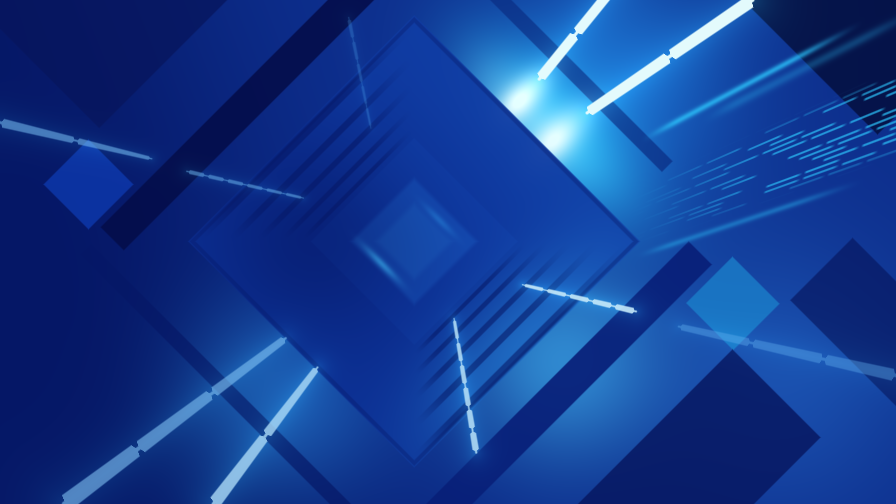
Give the GLSL for this background, as a Shadertoy shader.

```glsl
// A blue tunnel of nested tilted squares, crossed by beams and panels.
// Boxes lie in a frame turned by 45 degrees; tapered lamp tubes run out
// from the centre, and a polar grid of dashes makes the light trails.

const vec2 CENTER = vec2(-0.067, 0.021);  // tunnel axis, from mid canvas
const float TUNNEL_HALF = 0.317;
const float CORE_HALF = 0.088;
const vec2 TRAIL_ORIGIN = vec2(-0.683, -0.4);
const float TRAIL_ROWS = 140.0;
const float TRAIL_COLS = 13.0;

const vec3 NAVY = vec3(0.02, 0.09, 0.4);
const vec3 BLUE = vec3(0.05, 0.18, 0.55);
const vec3 INNER = vec3(0.045, 0.185, 0.58);
const vec3 CYAN = vec3(0.17, 0.76, 0.98);
const vec3 TUBE_BLUE = vec3(0.28, 0.62, 0.92);
const vec3 WHITE = vec3(0.89, 0.98, 0.99);

// Panels in the turned frame: low corner, high corner; colour, opacity
const int PANELS = 10;
const vec4 PANEL_BOX[PANELS] = vec4[](
  vec4(-.283, .601, .7, 1.4), vec4(-.42, .395, .6, .46),
  vec4(-.44, .474, -.314, .6), vec4(.445, -.25, .475, .5),
  vec4(-.487, -.45, -.457, .45), vec4(-.6, -.45, .385, -.385),
  vec4(.295, -.6, .425, -.468), vec4(-.3, -.845, .295, -.598),
  vec4(.445, -.95, .62, -.61), vec4(.8, -.5, 1.3, .05));
const vec4 PANEL_TINT[PANELS] = vec4[](
  vec4(.025, .08, .36, .75), vec4(.015, .05, .29, .9),
  vec4(.05, .22, .68, .8), vec4(.04, .18, .52, .75),
  vec4(.02, .09, .4, .7), vec4(.03, .12, .47, .92),
  vec4(.1, .48, .78, .85), vec4(.025, .09, .38, .85),
  vec4(.025, .09, .38, .7), vec4(.01, .04, .2, .75));

// Tubes: start, end; start width, end width, segments, brightness
const int TUBES = 10;
const vec4 TUBE_LINE[TUBES] = vec4[](
  vec4(.248, .322, .394, .502), vec4(.343, .255, .671, .479),
  vec4(-.255, -.192, -.694, -.521), vec4(-.192, -.25, -.398, -.521),
  vec4(-.22, .086, -.451, .139), vec4(-.521, .164, -.822, .236),
  vec4(.215, -.086, .44, -.139), vec4(.525, -.169, .956, -.266),
  vec4(.079, -.153, .123, -.419), vec4(-.086, .225, -.13, .444));
const vec4 TUBE_STYLE[TUBES] = vec4[](
  vec4(.02, .02, 2, 1), vec4(.02, .026, 2, 1),
  vec4(.014, .034, 3, .6), vec4(.012, .026, 2, .8),
  vec4(.005, .008, 6, .5), vec4(.007, .018, 2, .55),
  vec4(.006, .012, 5, .9), vec4(.012, .024, 3, .4),
  vec4(.006, .013, 6, .85), vec4(.004, .007, 5, .25));

float hash(vec2 c) { return fract(sin(dot(c, vec2(127.1, 311.7))) * 4375.85); }

float blob(vec2 p, vec2 c, vec2 size) { vec2 d = (p - c) / size; return exp(-dot(d, d)); }

float fill(float d, float soft) { return 1.0 - smoothstep(-soft, soft, d); }

float boxDist(vec2 p, vec4 b) {
  vec2 d = abs(p - 0.5 * (b.xy + b.zw)) - 0.5 * (b.zw - b.xy);
  return max(d.x, d.y);
}

// x: solid tube, y: halo; the tube narrows at its joints
vec2 tube(vec2 p, vec4 line, vec4 style, float aa) {
  vec2 d = line.zw - line.xy;
  float t = clamp(dot(p - line.xy, d) / dot(d, d), 0.0, 1.0);
  float dist = length(p - line.xy - d * t), f = fract(t * style.z);
  float joint = min(f, 1.0 - f) * length(d) / style.z;
  float w = 0.5 * mix(style.x, style.y, t);
  float body = mix(0.3, 1.0, smoothstep(0.003, 0.007, joint));
  return vec2(fill(dist - w * body, aa), exp(-dist / (w * 3.0))) * style.w;
}

// Thin ray of one slope from the trail origin, limited in x
float ray(vec2 r, float slope, float width, float x0, float x1) {
  float across = (r.y - slope * r.x) / width;
  return exp(-across * across) * smoothstep(x0, x0 + 0.08, r.x) * fill(r.x - x1, 0.08);
}

vec3 tunnel(vec2 q, float aa) {
  vec3 col = mix(INNER, NAVY, 0.6 * blob(q, vec2(-.14, .14), vec2(.2)));
  col += vec3(.015, .05, .06) * smoothstep(-.1, .3, q.x);
  col += vec3(.07, .22, .17) * blob(q, vec2(0, -.31), vec2(.25, .12));
  // Receding frame bars on two opposite walls
  for (int i = 0; i < 5; i++) {
    float y = 0.305 * pow(0.85, float(i));
    float bar = fill(abs(abs(q.y) - y) - 0.025 * y, aa);
    bar *= smoothstep(-y, -0.6 * y, q.x) * (1.0 - smoothstep(0.2 * y, y, q.x));
    col = mix(col, NAVY, 0.6 * bar);
  }
  // Nested squares and the far opening with two reflections
  float r = max(abs(q.x), abs(q.y));
  col += vec3(.005, .015, .02) * fill(r - 0.145, aa);
  col += vec3(.02, .06, .06) * fill(r - CORE_HALF, 0.006);
  col += vec3(.015, .04, .03) * fill(r - 0.6 * CORE_HALF, 0.008);
  col += vec3(.1, .28, .2) * blob(q, vec2(-.077, .015), vec2(.007, .045));
  return col + vec3(.04, .13, .1) * blob(q, vec2(.065, -.005), vec2(.007, .04));
}

void mainImage(out vec4 fragColor, in vec2 fragCoord) {
  float aa = 1.0 / iResolution.y;
  vec2 p = (fragCoord - 0.5 * iResolution.xy) * aa - CENTER;
  vec2 q = vec2(p.x + p.y, p.y - p.x) * 0.7071;  // up-right, up-left

  // Lit walls and panels
  vec3 col = mix(NAVY, BLUE, smoothstep(-0.75, 0.1, p.x + 0.4 * p.y));
  col += vec3(.05, .24, .24) * blob(p, vec2(.38, .3), vec2(.25));
  col += vec3(.07, .22, .22) * blob(p, vec2(-.27, -.31), vec2(.2));
  col += vec3(.13, .34, .25) * blob(p, vec2(.29, -.24), vec2(.19));
  col += vec3(.05, .13, .13) * blob(p, vec2(.72, -.27), vec2(.27));
  col = mix(col, CYAN, 0.95 * blob(q, vec2(.35, -.04), vec2(.1, .2)));
  for (int i = 0; i < PANELS; i++) {
    vec4 tint = PANEL_TINT[i];
    col = mix(col, tint.rgb, tint.a * fill(boxDist(q, PANEL_BOX[i]), aa));
  }

  // Lamp flares, then the tunnel over them
  float flare = blob(q, vec2(.35, .05), vec2(.06, .03)) + blob(q, vec2(.34, -.055), vec2(.07, .035));
  flare += 0.4 * blob(q, vec2(.33, .01), vec2(.06, .12));
  col = mix(col, WHITE, min(0.8 * flare, 1.0));
  float edge = max(abs(q.x), abs(q.y)) - TUNNEL_HALF;
  col = mix(col, tunnel(q, aa), 0.96 * fill(edge, aa));
  col = mix(col, NAVY, 0.35 * fill(abs(edge + 0.006) - 0.004, aa));

  // Light trails: dashes on a polar grid and long rays
  vec2 r = p - TRAIL_ORIGIN;
  float slope = r.y / max(r.x, 0.01), row = floor(slope * TRAIL_ROWS);
  float along = r.x * TRAIL_COLS + 7.0 * hash(vec2(row, 3)), f = fract(along);
  float dash = step(0.4, hash(vec2(row, floor(along)))) * smoothstep(0.0, 0.1, f) * fill(f - 0.9, 0.1);
  dash *= fill(abs(fract(slope * TRAIL_ROWS) - 0.5) - 0.2, 0.16) * fill(abs(slope - 0.4) - 0.045, 0.01);
  col = mix(col, CYAN, 0.7 * dash * smoothstep(1.1, 1.45, r.x));
  float rays = ray(r, .53, .007, 1.13, 1.5) + 0.5 * ray(r, .33, .006, 1.12, 1.5) + 0.35 * ray(r, .51, .01, 1.25, 1.64);
  col = mix(col, CYAN, min(0.75 * rays, 1.0));

  // Lamp tubes
  for (int i = 0; i < TUBES; i++) {
    vec4 style = TUBE_STYLE[i];
    vec2 t = tube(p, TUBE_LINE[i], style, aa);
    vec3 tint = mix(TUBE_BLUE, WHITE, style.w * style.w);
    col = mix(col + vec3(.04, .17, .16) * t.y, tint, t.x);
  }
  fragColor = vec4(clamp(col, 0.0, 1.0), 1.0);
}
```
